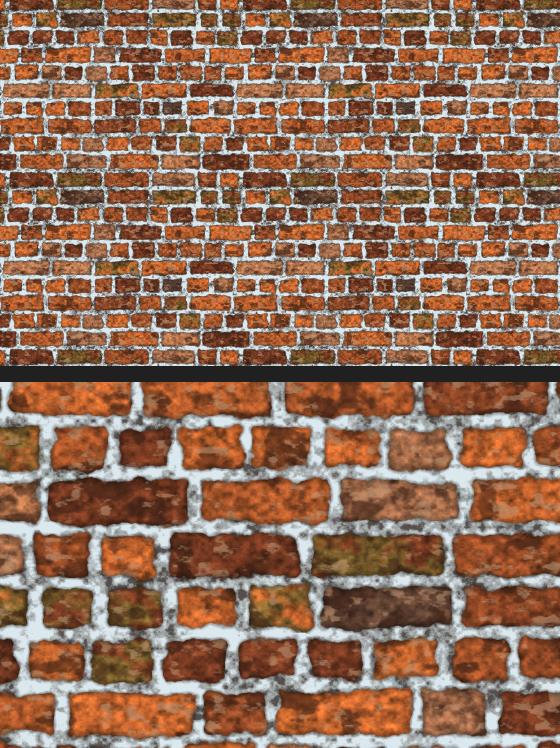
Top: the whole. Bottom: its middle third, enlarged.
This texture is drawn by a Shadertoy shader. Its source:

```glsl
// Weathered brick wall: a 10-course block of mixed headers and stretchers in pale gritty mortar.

// Per course of a block: where its first slot starts, and which slots (bits) open a two-slot brick
const float START[10] = float[10](.53, .31, .94, .66, .1, .97, 1.97, .56, .75, .45);
const int PAIRS[10] = int[10](84, 0, 338, 0, 341, 0, 325, 0, 341, 85);

float hash(vec2 p) {
    return fract(sin(dot(p, vec2(127.1, 311.7))) * 43758.5453);
}

// Value noise that wraps with the 10 x 10 block
float noise(vec2 q, vec2 freq) {
    vec2 p = q * freq, f = fract(p), wrap = 10.0 * freq;
    vec2 a = mod(floor(p), wrap), b = mod(floor(p) + 1.0, wrap);
    f = f * f * (3.0 - 2.0 * f);
    return mix(mix(hash(a), hash(vec2(b.x, a.y)), f.x),
               mix(hash(vec2(a.x, b.y)), hash(b), f.x), f.y);
}

float fbm(vec2 q, vec2 freq) {
    float sum = 0.0, amp = 0.5;
    for (int i = 0; i < 4; i++) {
        sum += amp * noise(q, freq);
        freq *= 2.0;
        amp *= 0.5;
    }
    return sum / 0.9375;
}

// Uneven position of the joint on the left of a slot
float joint(float slot, float row) {
    return slot + 0.22 * (hash(vec2(mod(slot, 10.0), row)) - 0.5);
}

float roundBox(vec2 p, vec2 halfSize, float radius) {
    vec2 d = abs(p) - halfSize + radius;
    return length(max(d, 0.0)) + min(max(d.x, d.y), 0.0) - radius;
}

vec3 brickColor(vec2 q, vec2 id, float d) {
    float tone = hash(id + 17.3), kind = hash(id + 43.7), burnt = hash(id + 71.9);
    float grain = fbm(q, vec2(10, 8));
    float stain = fbm(q + 3.7, vec2(3, 3));
    float chalk = fbm(q + 6.1, vec2(5, 6));

    vec3 col = mix(vec3(0.45, 0.22, 0.13), vec3(0.76, 0.39, 0.18), smoothstep(0.05, 0.75, tone));
    col = mix(col, vec3(0.70, 0.49, 0.35), 0.7 * step(0.87, kind));
    col = mix(col, vec3(0.47, 0.37, 0.17), step(kind, 0.14) * smoothstep(0.3, 0.6, stain));
    col = mix(col, vec3(0.26, 0.22, 0.20), 0.75 * step(0.95, burnt));

    // Grain, soot and rubbed-off dust
    col *= 0.45 + 1.1 * grain;
    col = mix(col, vec3(0.22, 0.12, 0.08), 0.6 * smoothstep(0.54, 0.70, stain));
    col = mix(col, vec3(0.73, 0.57, 0.44), 0.6 * smoothstep(0.58, 0.74, chalk));
    return col * mix(0.68, 1.0, clamp(-d / 0.1, 0.0, 1.0));
}

vec3 mortarColor(vec2 q, float d) {
    float grit = 0.75 * fbm(q, vec2(9, 7)) + 0.25 * noise(q, vec2(2, 2));
    vec3 col = mix(vec3(0.33, 0.31, 0.30), vec3(0.64, 0.66, 0.66), smoothstep(0.25, 0.42, grit));
    col = mix(col, vec3(0.86, 0.91, 0.93), smoothstep(0.40, 0.58, grit));
    return col * mix(0.68, 1.0, smoothstep(0.0, 0.07, d));
}

void mainImage(out vec4 fragColor, in vec2 fragCoord) {
    vec2 uv = fragCoord / iResolution.xy;

    // One unit is a header slot across and a course down; 2.4 x 2.07 blocks fill the canvas
    vec2 q = vec2(24.0 * uv.x, 20.66 * (1.0 - uv.y) - 0.62);
    float pixel = 20.66 / iResolution.y;
    vec2 wall = q;
    q.y += 0.10 * (noise(wall, vec2(1)) - 0.5);

    // Find the slot, then the brick that covers it
    float row = mod(floor(q.y), 10.0);
    int course = int(row);
    float x = q.x - START[course];
    float slot = floor(x);
    slot += step(joint(slot + 1.0, row), x) - step(x, joint(slot, row));
    int s = int(mod(slot, 10.0));
    float opens = float((PAIRS[course] >> s) & 1);
    float closes = s > 0 ? float((PAIRS[course] >> (s - 1)) & 1) : 0.0;
    float left = joint(slot - closes, row);
    float right = joint(slot + 1.0 + opens, row);
    vec2 id = vec2(mod(slot - closes, 10.0), row);

    // Chipped brick outline, in course heights
    vec2 p = vec2(1.32 * (x - 0.5 * (left + right)), fract(q.y) - 0.5);
    vec2 halfSize = vec2(0.66 * (right - left), 0.5) - 0.10 - 0.04 * hash(id + 5.1);
    float d = roundBox(p, halfSize, 0.10) + 0.24 * (fbm(wall, vec2(4, 3)) - 0.5);

    float mortar = smoothstep(-pixel, pixel, d);
    vec3 col = mix(brickColor(wall, id, d), mortarColor(wall, d), mortar);
    fragColor = vec4(col, 1.0);
}
```
